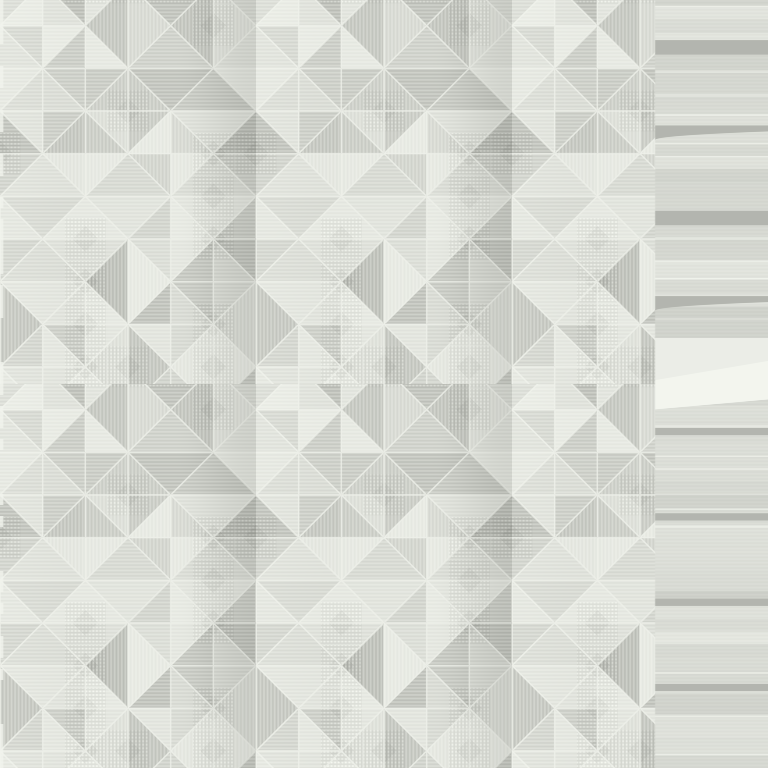
A Shadertoy shader for this pattern:

```glsl
#define TILES vec2(3.0, 2.0)
#define CELLS vec2(6.0, 9.0)
#define ROW_SHIFT 0.6
#define STRIPES 12.0
#define LINE_HALF 0.018
#define PALE 0.915
#define DEEP 0.765
#define LINE_TONE 0.935
#define FOLD_SHADE 0.075
#define SMEAR_START 0.853
#define TINT vec3(-0.003, 0.006, -0.02)

float hash(vec3 p) {
    p = fract(p * vec3(0.1031, 0.1130, 0.0973) + 0.37);
    p += dot(p, p.yzx + 33.33);
    return fract((p.x + p.y) * p.z);
}

// Soft periodic stripe, 0 to 1
float stripe(float x) {
    return 0.5 + 0.5 * sin(6.28318 * STRIPES * x);
}

// Antialiased interval a..b
float band(float x, float a, float b, float aa) {
    return smoothstep(a - aa, a + aa, x) - smoothstep(b - aa, b + aa, x);
}

// Halved diamonds with ruled fills and pale seams; p is in cells
float facets(vec2 p, float aa) {
    vec2 k = floor(vec2(p.x + p.y, p.x - p.y) * 0.5);
    vec2 center = vec2(k.x + k.y + 1.0, k.x - k.y);
    vec2 d = p - center;
    vec2 id = vec2(mod(center.x, CELLS.x), center.y + 20.0);

    // Each diamond is split across, upright, or into quarters
    float kind = hash(vec3(id, 7.0));
    bool upright = kind > 0.6;
    bool quartered = kind > 0.35 && kind < 0.75;
    vec2 side = step(0.0, d);
    float part = upright ? side.x : side.y;
    if (quartered) part = side.x + 2.0 * side.y;

    float depth = pow(hash(vec3(id, 11.0 + part * 3.0)), 1.6);
    float ruling = stripe(upright ? p.x : p.y) - 0.5;
    float tone = mix(PALE, DEEP, depth) + ruling * mix(0.025, 0.075, depth);

    // Crosshatched squares and small diamonds laid over the facets
    vec2 node = floor(p + 0.5);
    vec2 q = p - node;
    float column = mod(node.x, CELLS.x);
    float chance = mod(column, 3.0) == 2.0 ? 0.75 : 0.2;
    float present = step(hash(vec3(column, node.y + 20.0, 3.0)), chance);
    float square = 1.0 - smoothstep(0.48 - aa, 0.48 + aa, max(abs(q.x), abs(q.y)));
    float inner = 1.0 - smoothstep(0.3 - aa, 0.3 + aa, abs(q.x) + abs(q.y));
    float hatch = stripe(p.x) * stripe(p.y) - 0.25;
    tone += present * (square * (hatch * 0.07 - 0.012) - inner * 0.03);

    // Seams
    float diagonal = (1.0 - abs(d.x) - abs(d.y)) * 0.7071;
    float split = upright ? abs(d.x) : abs(d.y);
    if (quartered) split = min(abs(d.x), abs(d.y));
    float seam = 1.0 - smoothstep(LINE_HALF - aa, LINE_HALF + aa, min(diagonal, split));
    return mix(tone, LINE_TONE, 0.8 * seam);
}

// Drawn-out horizontal bands; t runs 0 to 1 across, y runs downward
float smear(float t, float y, float aa) {
    float rows = y * TILES.y * CELLS.y;
    float s = rows * 2.6 + 0.5 * sin(rows * 1.7);
    float n = floor(s);
    float blend = smoothstep(0.5 - 2.0 * aa, 0.5 + 2.0 * aa, fract(s));
    float tone = 0.81 + 0.075 * mix(hash(vec3(n, 1.0, 5.0)), hash(vec3(n + 1.0, 1.0, 5.0)), blend);
    tone += 0.02 * (stripe(rows) - 0.5) + 0.012 * sin(rows * 2.1 + 1.0);

    // Thin pale lines
    float pale = 1.0 - smoothstep(0.04, 0.04 + 3.0 * aa, abs(fract(s) - 0.5));
    tone += 0.05 * pale * step(0.45, hash(vec3(n, 4.0, 9.0)));

    // Dark bars every second row, some of them tapering
    float half1 = step(0.5, y);
    float r = fract(y * TILES.y) * CELLS.y - ROW_SHIFT;
    float taper = mod(floor(r * 0.5), 2.0) * (1.0 - half1) * 0.2 * sqrt(t);
    float bar = band(mod(r, 2.0), mix(0.34, 0.43, half1), mix(0.68, 0.6, half1) - taper, aa);
    tone = mix(tone, 0.705, bar);

    // Bleached block with a sloping core
    float ya = aa / (TILES.y * CELLS.y);
    float lower = 0.533 - 0.013 * t;
    tone = mix(tone, 0.925, band(y, 0.44, lower, ya));
    return mix(tone, 0.955, band(y, 0.495 - 0.025 * t, lower, ya));
}

void mainImage(out vec4 fragColor, in vec2 fragCoord) {
    vec2 uv = fragCoord / iResolution.xy;
    uv.y = 1.0 - uv.y;
    float pixel = 1.0 / min(iResolution.x, iResolution.y);
    float aa = 0.6 * pixel * TILES.x * CELLS.x;

    vec2 tile = fract(uv * TILES);
    float tone = facets(tile * CELLS - vec2(0.0, ROW_SHIFT), aa);

    // Fold shadow deepening toward each tile's right edge
    float fold = smoothstep(0.68, 1.0, tile.x) - 0.15 * (1.0 - smoothstep(0.0, 0.3, tile.x));
    tone -= FOLD_SHADE * fold;

    // Worn flecks along the left border
    float fleck = step(0.5, hash(vec3(floor(uv.y * 70.0), 2.0, 6.0)));
    tone = mix(tone, 0.95, 0.8 * fleck * (1.0 - smoothstep(0.003, 0.003 + 2.0 * pixel, uv.x)));

    float t = clamp((uv.x - SMEAR_START) / (1.0 - SMEAR_START), 0.0, 1.0);
    float cut = smoothstep(SMEAR_START - pixel, SMEAR_START + pixel, uv.x);
    tone = mix(tone, smear(t, uv.y, aa), cut);
    fragColor = vec4(clamp(tone + TINT, 0.0, 1.0), 1.0);
}
```
